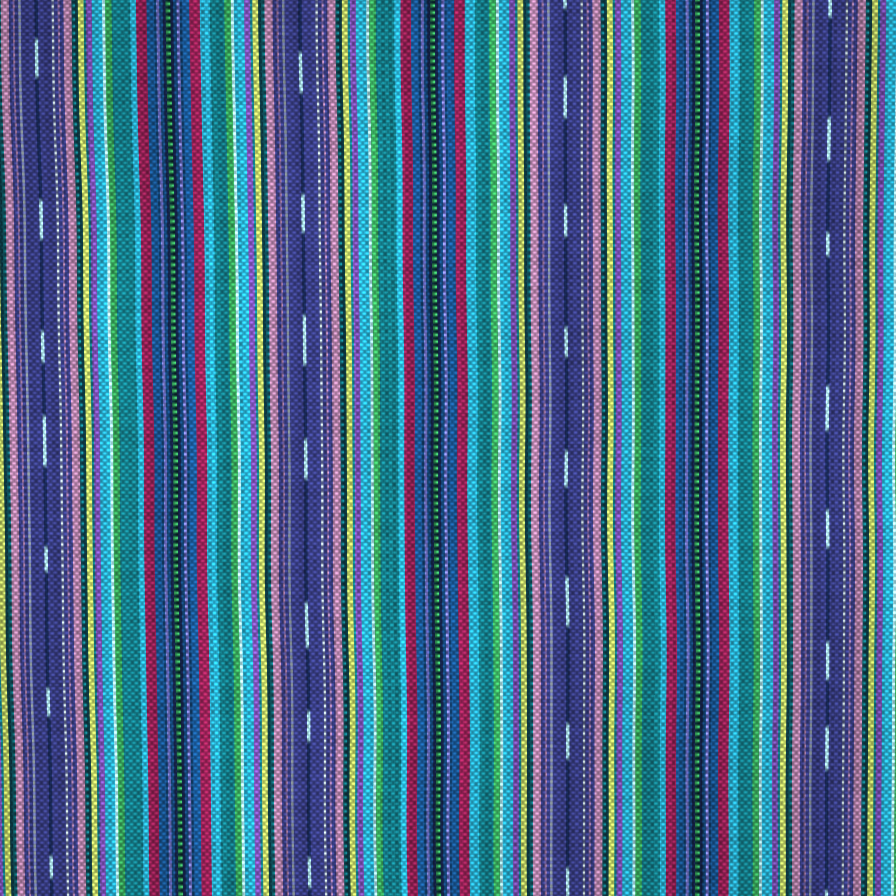
A Shadertoy shader for this texture:

```glsl
// Handwoven cotton with mirrored vertical stripes and broken pale dashes.

#define REPEAT_TOP 0.2952     // width of one repeat at the top edge
#define REPEAT_BOTTOM 0.2878  // width of one repeat at the bottom edge
#define ORIGIN_TOP 0.0404     // first indigo centre at the top edge
#define ORIGIN_BOTTOM 0.0586  // first indigo centre at the bottom edge
#define THREADS 72.0          // warp threads in one repeat (even)
#define WEFT_PAIRS 128.0      // weft row pairs over the canvas
#define WEAVE_DEPTH 0.26
#define THREAD_WEAR 0.16
#define DASH_ROWS 7.0

const float TAU = 6.2831853;

const vec3 INDIGO   = vec3(0.22, 0.24, 0.51);
const vec3 MIDNIGHT = vec3(0.10, 0.16, 0.34);
const vec3 BLUE     = vec3(0.10, 0.34, 0.58);
const vec3 LAVENDER = vec3(0.50, 0.50, 0.82);
const vec3 CRIMSON  = vec3(0.58, 0.13, 0.33);
const vec3 CYAN     = vec3(0.16, 0.68, 0.81);
const vec3 TEAL     = vec3(0.08, 0.48, 0.53);
const vec3 GREEN    = vec3(0.22, 0.65, 0.36);
const vec3 ICE      = vec3(0.66, 0.87, 0.90);
const vec3 PURPLE   = vec3(0.47, 0.31, 0.69);
const vec3 YELLOW   = vec3(0.74, 0.81, 0.39);
const vec3 PINE     = vec3(0.05, 0.22, 0.26);
const vec3 PINK     = vec3(0.69, 0.50, 0.65);
const vec3 PALE     = vec3(0.66, 0.72, 0.72);

float hash(vec2 p) {
    p = fract(p * vec2(0.1031, 0.1030));
    p += dot(p, p.yx + 33.33);
    return fract((p.x + p.y) * p.x * 43.17);
}

// Soft wandering value from layered sines, about -1 to 1.
float drift(vec2 p) {
    return 0.5 * sin(p.x + 1.7 * sin(p.y * 0.8))
         + 0.3 * sin(2.3 * p.y - p.x * 1.4 + 2.0)
         + 0.2 * sin(4.1 * p.x + 3.3 * p.y);
}

// Everything beyond the edge takes the next yarn colour.
void yarn(inout vec3 cloth, float d, float edge, float soft, vec3 tint) {
    cloth = mix(cloth, tint, smoothstep(edge - soft, edge + soft, d));
}

// Half a repeat: d runs from 0 (green core) to 100 (indigo centre).
vec3 stripes(float d, float side, float soft, float knot) {
    vec3 c = mix(PINE * 0.6, GREEN, knot);
    yarn(c, d, 1.8, soft, MIDNIGHT * 0.8);
    yarn(c, d, 4.0, soft, BLUE * 0.8);
    yarn(c, d, 6.6, soft, mix(INDIGO, LAVENDER, 0.35 + 0.65 * knot));
    yarn(c, d, 8.9, soft, BLUE * 0.75);
    yarn(c, d, 10.6, soft, BLUE);
    yarn(c, d, 16.2, soft, CRIMSON);
    yarn(c, d, 24.2, soft, CYAN);
    yarn(c, d, 30.3 + 1.5 * side, soft, TEAL);
    yarn(c, d, 42.8, soft, GREEN);
    yarn(c, d, 47.8, soft, ICE);
    yarn(c, d, 50.0, soft, CYAN);
    yarn(c, d, 57.8, soft, PURPLE);
    yarn(c, d, 62.3, soft, TEAL);
    yarn(c, d, 64.0, soft, YELLOW);
    yarn(c, d, 68.4, soft, PINE);
    yarn(c, d, 70.6, soft, mix(PINE, TEAL, knot));
    yarn(c, d, 73.2, soft, PINK);
    yarn(c, d, 79.3, soft, INDIGO);
    yarn(c, d, 82.2, soft, mix(INDIGO, PINK, 0.3 + 0.6 * knot));
    yarn(c, d, 83.8, soft, INDIGO);
    yarn(c, d, 86.5, soft, mix(INDIGO, PALE, 0.3 + 0.7 * knot));
    yarn(c, d, 88.3, soft, INDIGO);
    return c;
}

// Broken line in the indigo centre: random start and length per cell.
float dashes(float y, float column) {
    float v = y * DASH_ROWS + hash(vec2(column, 7.0));
    vec2 cell = vec2(column + 11.0, floor(v) + 3.0);
    float halfLength = mix(0.07, 0.21, hash(cell));
    float centre = mix(0.28, 0.72, hash(cell + 19.0));
    return 1.0 - smoothstep(halfLength - 0.03, halfLength + 0.03,
                            abs(fract(v) - centre));
}

void mainImage(out vec4 fragColor, in vec2 fragCoord) {
    vec2 uv = fragCoord / iResolution.xy;
    float down = 1.0 - uv.y;

    // The warp leans and narrows slightly toward the bottom.
    float width = mix(REPEAT_TOP, REPEAT_BOTTOM, down);
    float x = uv.x + 0.0012 * drift(vec2(3.0 * uv.x, 9.0 * uv.y));
    float phase = (x - mix(ORIGIN_TOP, ORIGIN_BOTTOM, down)) / width;
    float offset = fract(phase) - 0.5;
    float d = 200.0 * abs(offset);
    float soft = 0.6 * 200.0 / (width * iResolution.x);

    // Plain weave: neighbouring threads rise on alternate rows.
    float thread = phase * THREADS;
    float row = uv.y * WEFT_PAIRS + 0.25 * drift(uv * vec2(17.0, 11.0));
    float weave = sin(thread * 0.5 * TAU) * sin(row * TAU);
    float knot = 0.5 + 0.5 * sin(row * TAU);

    vec3 cloth = stripes(d, sign(offset), soft, knot);
    float column = floor(phase + 0.5);
    vec3 centreLine = mix(MIDNIGHT, ICE, dashes(uv.y, column));
    yarn(cloth, d, 98.7, soft, centreLine);

    // Uneven dye along threads and rows, then broad soft shading.
    float dye = hash(vec2(floor(thread) + 40.0, 5.0)) - 0.5;
    float slub = hash(vec2(floor(row * 2.0), floor(thread / 6.0) + 50.0)) - 0.5;
    cloth *= 1.0 + WEAVE_DEPTH * weave + THREAD_WEAR * (dye + 0.7 * slub);
    cloth *= 1.0 - 0.07 * cos(2.0 * row * TAU);
    cloth *= 1.03 + 0.04 * drift(uv * 5.0) - 0.22 * dot(uv - 0.5, uv - 0.5);
    fragColor = vec4(clamp(cloth, 0.0, 1.0), 1.0);
}
```
